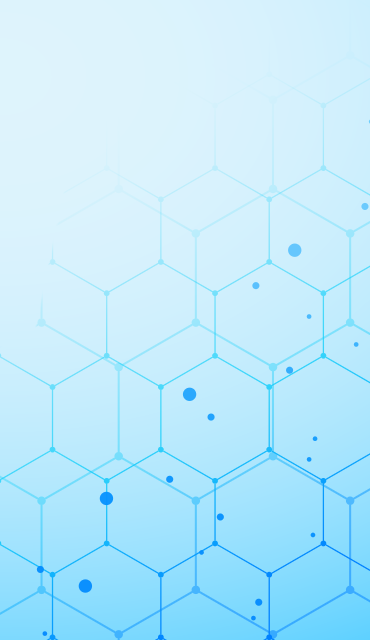
A WebGL 1 fragment shader for this background:

```glsl
precision highp float;
uniform vec2 u_resolution;

#define PALE vec3(0.87, 0.955, 0.99)
#define SKY vec3(0.34, 0.81, 1.0)
#define CYAN vec3(0.10, 0.82, 0.98)
#define BLUE vec3(0.0, 0.50, 1.0)
#define FINE_CENTER vec2(0.336, 0.6536)
#define FINE_WIDTH 0.1693
#define WIDE_CENTER vec2(0.306, 0.6432)
#define WIDE_WIDTH 0.2411
#define WIDE_ALPHA 0.5
#define DOT_COUNT 21

// Antialiased coverage of a shape with the given radius
float cover(float dist, float radius) {
  return clamp((radius - dist) * u_resolution.y + 0.5, 0.0, 1.0);
}

// Offset from the nearest centre of a pointy-top hexagon lattice
vec2 hexOffset(vec2 p, float width) {
  vec2 period = width * vec2(1.0, 1.7320508);
  vec2 a = mod(p, period) - 0.5 * period;
  vec2 b = mod(p - 0.5 * period, period) - 0.5 * period;
  return dot(a, a) < dot(b, b) ? a : b;
}

// Lattice edges with round joints at the vertices
float hexNet(vec2 p, float width, float halfLine, float jointRadius) {
  vec2 h = abs(hexOffset(p, width));
  float side = width / 1.7320508;
  float edge = 0.5 * width - max(h.x, dot(h, vec2(0.5, 0.8660254)));
  float joint = min(distance(h, vec2(0.0, side)),
                    distance(h, vec2(0.5 * width, 0.5 * side)));
  return max(cover(edge, halfLine), cover(joint, jointRadius));
}

// Net strength grows toward the lower right, with an open left border
float netFade(vec2 p, float slope) {
  float fade = smoothstep(0.25, 1.0, slope);
  float border = smoothstep(0.160, 0.165, p.x + 0.208 * p.y);
  float lower = smoothstep(0.540, 0.550, p.y);
  return fade * max(border, lower);
}

// Loose dots descend in a widening sway
vec3 addDots(vec3 color, vec2 p) {
  for (int i = 0; i < DOT_COUNT; i++) {
    float k = float(i);
    float t = k / float(DOT_COUNT - 1);
    float sway = (0.06 + 0.0095 * k) * cos(1.396 * (k - 0.5));
    vec2 center = vec2(0.534 - 0.017 * k + sway, 0.19 + 0.8 * pow(t, 0.6));
    float pulse = 0.5 + 0.5 * cos(1.2566 * (k - 2.0));
    float radius = 0.0036 + 0.0068 * pulse * pulse * pulse;
    vec3 tint = mix(CYAN, BLUE, 0.35 + 0.55 * center.y);
    float alpha = mix(0.5, 0.95, smoothstep(0.3, 0.8, center.y));
    color = mix(color, tint, alpha * cover(distance(p, center), radius));
  }
  return color;
}

void main() {
  // Height is one unit; y is measured downward from the top
  vec2 p = gl_FragCoord.xy / u_resolution.y;
  p.y = 1.0 - p.y;

  // Pale glow deepening away from the upper left
  float glow = length(vec2(0.75 * p.x, p.y - 0.12));
  vec3 color = mix(PALE, SKY, pow(glow, 2.6));

  // Two overlapping hexagon nets
  float slope = p.y + 0.5 * p.x;
  float fade = netFade(p, slope);
  vec3 ink = mix(CYAN, BLUE, smoothstep(0.75, 1.2, slope));
  float wide = hexNet(p - WIDE_CENTER, WIDE_WIDTH, 0.0016, 0.0066);
  float fine = hexNet(p - FINE_CENTER, FINE_WIDTH, 0.0010, 0.0045);
  color = mix(color, ink, WIDE_ALPHA * fade * wide);
  color = mix(color, ink, fade * fine);

  gl_FragColor = vec4(addDots(color, p), 1.0);
}
```
